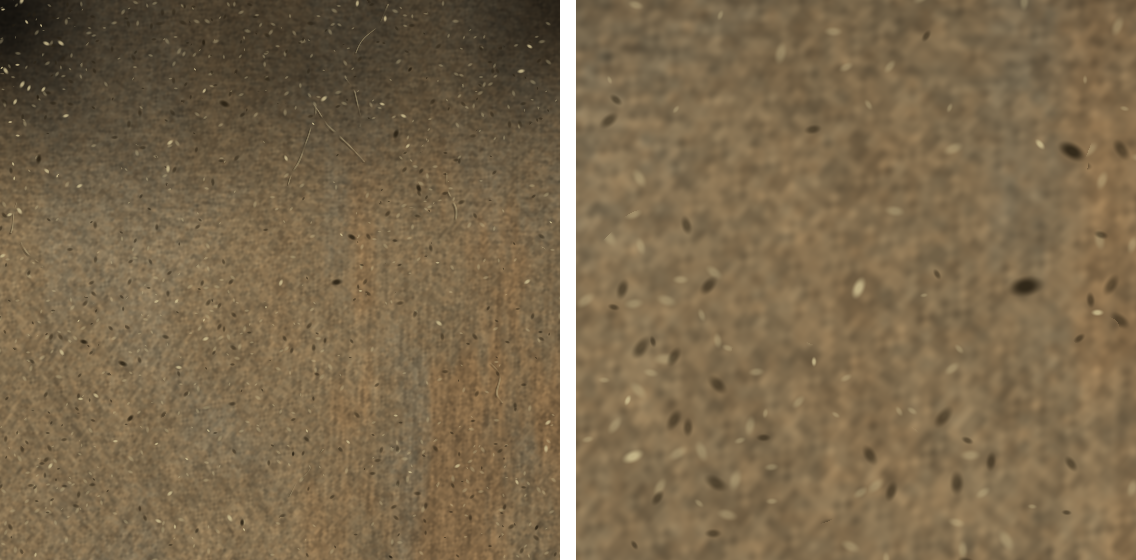
Left: the whole. Right: its middle third, enlarged.
Write a Shadertoy shader that draws this texture.

```glsl
// Aged brown painted canvas: dark upper edge, brushed grain, pale chips and fine cracks.

const vec3 UMBER = vec3(1.0, 0.86, 0.635);
const vec3 OCHRE = vec3(1.09, 0.845, 0.56);
const vec3 SLATE = vec3(0.95, 0.865, 0.69);
const vec3 CREAM = vec3(0.80, 0.74, 0.56);
const vec3 PIT = vec3(0.15, 0.12, 0.07);

float hash(vec2 p) {
    return fract(sin(dot(p, vec2(127.1, 311.7))) * 43758.5453);
}

vec2 hash2(vec2 p) {
    return vec2(hash(p), hash(p + 37.3));
}

float noise(vec2 p) {
    vec2 i = floor(p), f = fract(p);
    f = f * f * (3.0 - 2.0 * f);
    return mix(mix(hash(i), hash(i + vec2(1, 0)), f.x),
               mix(hash(i + vec2(0, 1)), hash(i + vec2(1, 1)), f.x), f.y);
}

float fbm(vec2 p) {
    float sum = 0.0, amp = 0.5;
    for (int i = 0; i < 4; i++) {
        sum += amp * noise(p);
        p = mat2(1.6, 1.2, -1.2, 1.6) * p + 7.3;
        amp *= 0.5;
    }
    return sum / 0.9375;
}

vec2 rotate(vec2 p, float angle) {
    float c = cos(angle), s = sin(angle);
    return vec2(c * p.x - s * p.y, s * p.x + c * p.y);
}

// Signed brush streaks, stretched along the axis with the lower frequency
float streaks(vec2 p, float angle, vec2 freq) {
    return noise(rotate(p, angle) * freq + 11.0) - 0.5;
}

float glow(vec2 p, vec2 centre, vec2 size) {
    vec2 d = (p - centre) / size;
    return exp(-dot(d, d));
}

// Scattered small irregular flecks, one candidate per cell
float flecks(vec2 p, float cells, float density, float radius, float seed) {
    vec2 base = floor(p * cells);
    float cover = 0.0;
    for (int y = -1; y <= 1; y++)
    for (int x = -1; x <= 1; x++) {
        vec2 id = base + vec2(x, y);
        vec2 rnd = hash2(id + seed);
        vec2 d = rotate(p - (id + rnd) / cells, rnd.x * 6.28);
        float r = radius * (0.5 + rnd.y);
        float dist = length(d * vec2(1.0, 0.55));
        float present = step(hash(id + seed + 5.7), density);
        cover = max(cover, present * (1.0 - smoothstep(r * 0.3, r * 1.4, dist)));
    }
    return cover;
}

// Thin wobbling line that breaks up along its length
float crack(vec2 p, vec2 a, vec2 b, float width) {
    p += 0.022 * (vec2(noise(p * 24.0), noise(p * 24.0 + 9.0)) - 0.5);
    vec2 ab = b - a;
    float t = clamp(dot(p - a, ab) / dot(ab, ab), 0.0, 1.0);
    float d = length(p - a - t * ab);
    return (1.0 - smoothstep(width * 0.3, width * 1.5, d)) * smoothstep(0.25, 0.75, noise(p * 75.0));
}

// Broad light and shade
float shading(vec2 p) {
    float wobble = 0.16 * (fbm(p * 4.0) - 0.5);
    float tone = mix(0.505, 0.285, smoothstep(0.5, 1.0, p.y + wobble));
    tone -= 0.03 * smoothstep(0.4, 0.9, p.x) * smoothstep(0.8, 0.4, p.y);
    tone += 0.03 * glow(p, vec2(0.12, 0.54), vec2(0.2, 0.1));
    tone -= 0.20 * glow(p, vec2(0.0, 1.0), vec2(0.13, 0.24));
    tone -= 0.13 * glow(p, vec2(1.0, 0.97), vec2(0.16, 0.14));
    return tone + 0.07 * (fbm(p * vec2(9.0, 6.0) + 3.0) - 0.5);
}

// Weave above, slanted strokes lower left, upright strokes lower right
float grain(vec2 p) {
    float upper = smoothstep(0.4, 0.65, p.y);
    float right = smoothstep(0.35, 0.65, p.x + 0.3 * (fbm(p * 5.0) - 0.5));
    float side = smoothstep(0.4, 0.6, noise(p * 13.0));
    float slant = mix(streaks(p, 0.55, vec2(150, 32)), streaks(p, -0.5, vec2(150, 32)), side);
    float strokes = mix(slant, streaks(p, 0.04, vec2(170, 28)), right);
    float weave = streaks(p, 0.02, vec2(65, 200));
    float mottle = streaks(p, 0.7, vec2(210, 180)) + 0.7 * streaks(p, 1.1, vec2(95, 110));
    return 0.20 * mix(strokes, weave, upper * 0.85) + 0.22 * mottle;
}

void mainImage(out vec4 fragColor, in vec2 fragCoord) {
    vec2 uv = fragCoord / iResolution.xy;

    // Pigment: ochre patches to the right, cooler slate elsewhere
    float warm = smoothstep(0.45, 0.7, fbm(uv * vec2(14.0, 4.0) + 21.0));
    warm *= smoothstep(0.4, 0.7, uv.x) * smoothstep(0.85, 0.55, uv.y);
    float cool = 0.7 * smoothstep(0.45, 0.7, fbm(uv * vec2(8.0, 5.0) + 50.0));
    vec3 pigment = mix(mix(UMBER, SLATE, cool), OCHRE, 0.75 * warm);
    pigment = mix(pigment, OCHRE, 0.35 * noise(uv * 120.0 + 4.0));
    vec3 col = pigment * shading(uv) * (1.0 + grain(uv));

    // Wear: clustered pale chips, dull flakes and dark pits
    float cluster = smoothstep(0.5, 0.72, fbm(uv * 7.0 + 15.0));
    float edge = glow(uv, vec2(0.03, 0.85), vec2(0.06, 0.22));
    col = mix(col, CREAM, 0.35 * flecks(uv, 55.0, 0.10 + 0.3 * cluster, 0.0022, 3.0));
    col = mix(col, PIT, 0.5 * flecks(uv, 50.0, 0.06 + 0.2 * cluster, 0.0024, 71.0));
    col = mix(col, CREAM, 0.85 * flecks(uv, 40.0, 0.015 + 0.04 * cluster + 0.35 * edge, 0.0024, 19.0));
    col = mix(col, PIT, 0.85 * flecks(uv, 22.0, 0.025, 0.0035, 43.0));

    // Cracks: mostly upright, a few leaning
    for (int i = 0; i < 9; i++) {
        vec2 start = hash2(vec2(i, 8.0));
        float lean = (hash(vec2(i, 2.0)) - 0.5) * 1.6;
        vec2 end = start + rotate(vec2(0.0, 0.06 + 0.1 * hash(vec2(i, 4.0))), lean);
        col = mix(col, PIT, 0.3 * crack(uv + 0.002, start, end, 0.0018));
        col = mix(col, CREAM, 0.4 * crack(uv, start, end, 0.0014));
    }
    fragColor = vec4(clamp(col, 0.0, 1.0), 1.0);
}
```
